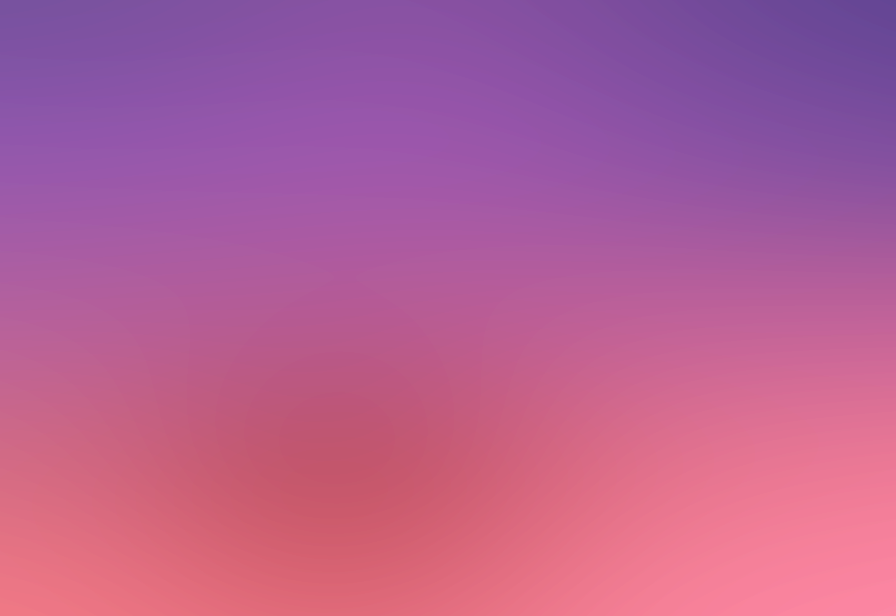
This background is drawn by a Shadertoy shader. Its source:

```glsl
// A soft dusk gradient: violet above, pink below, with a dark rose glow.
// Two vertical colour ramps are blended from left to right, then a lilac
// lift at the top and the rose shade are added as Gaussian falloffs.

// Smooth cubic curve through five evenly spaced colours, d in 0..1
vec3 ramp(vec3 stops[5], float d) {
    float s = clamp(d, 0.0, 1.0) * 4.0;
    int i = min(int(s), 3);
    float f = s - float(i);
    vec3 a = stops[i];
    vec3 b = stops[i + 1];
    vec3 slopeA = 0.5 * (b - stops[max(i - 1, 0)]);
    vec3 slopeB = 0.5 * (stops[min(i + 2, 4)] - a);
    float ease = f * f * (3.0 - 2.0 * f);
    float g = 1.0 - f;
    return mix(a, b, ease) + f * g * (g * slopeA - f * slopeB);
}

// Elliptical Gaussian falloff
float glow(vec2 p, vec2 center, vec2 radius) {
    vec2 q = (p - center) / radius;
    return exp(-dot(q, q));
}

void mainImage(out vec4 fragColor, in vec2 fragCoord) {
    vec2 uv = fragCoord / iResolution.xy;
    float depth = 1.0 - uv.y;

    // Sky ramps at the left and right edges, from top to bottom
    vec3 leftSky[5] = vec3[5](
        vec3(0.45, 0.315, 0.62), vec3(0.57, 0.34, 0.67),
        vec3(0.705, 0.38, 0.62), vec3(0.84, 0.43, 0.54),
        vec3(0.95, 0.48, 0.54));
    vec3 rightSky[5] = vec3[5](
        vec3(0.38, 0.27, 0.58), vec3(0.505, 0.31, 0.62),
        vec3(0.74, 0.38, 0.60), vec3(0.92, 0.47, 0.59),
        vec3(0.99, 0.53, 0.64));
    vec3 color = mix(ramp(leftSky, depth), ramp(rightSky, depth), uv.x);

    // Lilac lift along the upper middle
    color += vec3(0.115, 0.022, 0.035) * glow(uv, vec2(0.48, 1.0), vec2(0.34, 0.40));

    // Dark rose shade below the centre, reaching further down than up
    float reach = uv.y < 0.2 ? 0.36 : 0.26;
    color -= vec3(0.115, 0.115, 0.14) * glow(uv, vec2(0.39, 0.2), vec2(0.27, reach));

    // Faint colour bands
    color = floor(color * 128.0 + 0.5) / 128.0;

    fragColor = vec4(clamp(color, 0.0, 1.0), 1.0);
}
```
